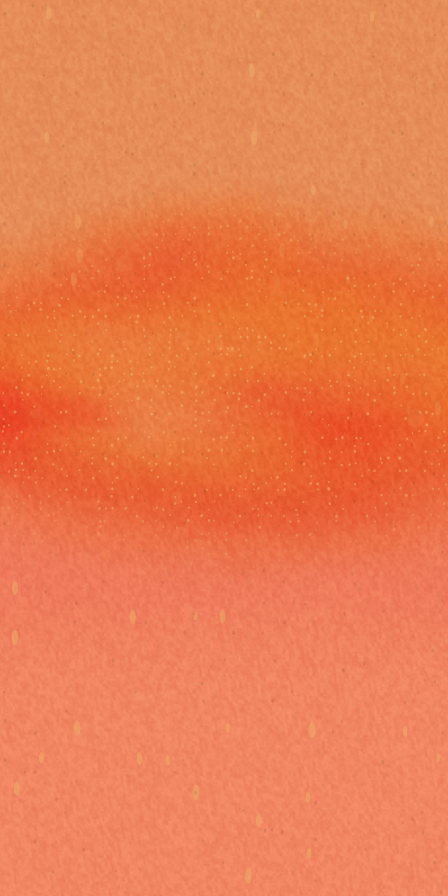
Reproduce this background procedurally as a WebGL 1 fragment shader.

```glsl
precision highp float;
uniform vec2 u_resolution;

#define GRAIN 0.045
#define WARP 0.10
#define BAND_TOP 1.50
#define BAND_BOTTOM 0.77
#define SAND vec3(0.90, 0.55, 0.35)
#define SALMON vec3(0.945, 0.525, 0.385)
#define CORAL vec3(0.93, 0.45, 0.34)
#define ORANGE vec3(0.915, 0.455, 0.18)
#define EMBER vec3(0.91, 0.35, 0.20)
#define SCARLET vec3(0.92, 0.25, 0.15)
#define PEACH vec3(0.92, 0.51, 0.29)
#define FLECK vec3(0.93, 0.67, 0.40)

float hash(vec2 p) {
  vec3 q = fract(vec3(p.xyx) * 0.1031);
  q += dot(q, q.yzx + 33.33);
  return fract((q.x + q.y) * q.z);
}

float noise(vec2 p) {
  vec2 i = floor(p), f = fract(p);
  f = f * f * (3.0 - 2.0 * f);
  float low = mix(hash(i), hash(i + vec2(1.0, 0.0)), f.x);
  float high = mix(hash(i + vec2(0.0, 1.0)), hash(i + 1.0), f.x);
  return mix(low, high, f.y);
}

float fbm(vec2 p) {
  float sum = 0.0, gain = 0.5;
  for (int i = 0; i < 5; i++) {
    sum += gain * noise(p);
    p = mat2(0.8, 0.6, -0.6, 0.8) * p * 2.03 + 17.0;
    gain *= 0.5;
  }
  return sum;
}

// Soft elliptical glow
float glow(vec2 p, vec2 center, vec2 radius) {
  vec2 d = (p - center) / radius;
  return exp(-dot(d, d));
}

// One randomly placed, upright oval per occupied cell
float flecks(vec2 p, float cells, float density, vec2 radius, float seed) {
  vec2 q = p * cells, id = floor(q) + seed;
  vec2 center = 0.3 + 0.4 * vec2(hash(id + 3.1), hash(id + 8.7));
  float size = mix(0.5, 1.0, hash(id + 5.3));
  float d = length((fract(q) - center) / (radius * size));
  float soft = cells / (u_resolution.x * radius.x * size);
  float shape = 1.0 - smoothstep(1.0 - 0.5 * soft, 1.0 + 0.5 * soft, d);
  return shape * step(1.0 - density, hash(id + 1.9));
}

void main() {
  vec2 p = gl_FragCoord.xy / u_resolution * vec2(1.0, 2.0);
  float cloud = fbm(p * vec2(4.0, 6.0) + 4.0) - 0.48;
  vec2 w = p + WARP * vec2(fbm(p * 5.0 + 21.0) - 0.48, cloud);

  // Sand above, salmon below, coral just under the band
  vec3 color = mix(SALMON, SAND, smoothstep(0.8, 1.5, p.y));
  color = mix(color, CORAL, 0.75 * glow(w, vec2(0.5, 0.76), vec2(1.4, 0.19)));

  // Glowing band, thickest near the middle
  float bow = (w.x - 0.55) * (w.x - 0.55);
  float top = BAND_TOP - 0.38 * bow;
  float bottom = BAND_BOTTOM + 0.34 * bow;
  float band = smoothstep(bottom - 0.10, bottom + 0.12, w.y)
    * (1.0 - smoothstep(top - 0.12, top + 0.13, w.y));
  float rim = 0.9 * exp(-pow((w.y - bottom - 0.08) / 0.12, 2.0));
  rim += 0.42 * exp(-pow((w.y - top + 0.06) / 0.09, 2.0));
  vec3 fire = mix(ORANGE, EMBER, clamp(rim + cloud * 0.5, 0.0, 1.0));

  // Pale hazes inside the band
  float haze = 0.65 * glow(w, vec2(0.36, 1.09), vec2(0.22, 0.12));
  haze += 0.35 * glow(w, vec2(0.30, 1.24), vec2(0.25, 0.06));
  haze += 0.30 * glow(w, vec2(0.90, 1.14), vec2(0.18, 0.06));
  fire = mix(fire, PEACH, clamp(haze * (1.0 + 2.0 * cloud), 0.0, 1.0));
  color = mix(color, fire, band);

  // Red hot spots
  color = mix(color, EMBER, 0.6 * glow(w, vec2(0.36, 1.40), vec2(0.17, 0.08)));
  color = mix(color, EMBER, 0.6 * glow(w, vec2(0.62, 1.10), vec2(0.15, 0.07)));
  color = mix(color, SCARLET, 0.65 * glow(w, vec2(0.78, 1.03), vec2(0.17, 0.09)));
  color = mix(color, SCARLET, 0.95 * glow(w, vec2(-0.02, 1.07), vec2(0.12, 0.10)));
  color = mix(color, SCARLET, 0.45 * glow(w, vec2(0.16, 1.08), vec2(0.11, 0.04)));

  // Faint round blooms and fine sparks in the band
  float bloom = flecks(p, 6.0, 0.3, vec2(0.13), 40.0);
  color = mix(color, PEACH, 0.25 * bloom * band);
  float spark = flecks(p, 70.0, 0.22, vec2(0.22, 0.25), 90.0);
  color = mix(color, FLECK, spark * (0.08 + 0.5 * band));

  // Paper grain, tall flecks and dark specks
  float grain = noise(p * vec2(150.0, 95.0) + p.yx * 20.0) - 0.5;
  grain += 0.6 * (noise(p * 230.0 + 50.0) - 0.5);
  color += GRAIN * grain * vec3(0.7, 1.3, 1.0);
  float tall = flecks(p, 15.0, 0.10, vec2(0.12, 0.28), 7.0);
  color = mix(color, FLECK, 0.55 * tall * (1.0 - 0.7 * band));
  float speck = flecks(p, 45.0, 0.06, vec2(0.16, 0.22), 130.0);
  color *= 1.0 - 0.08 * speck;

  gl_FragColor = vec4(color, 1.0);
}
```
